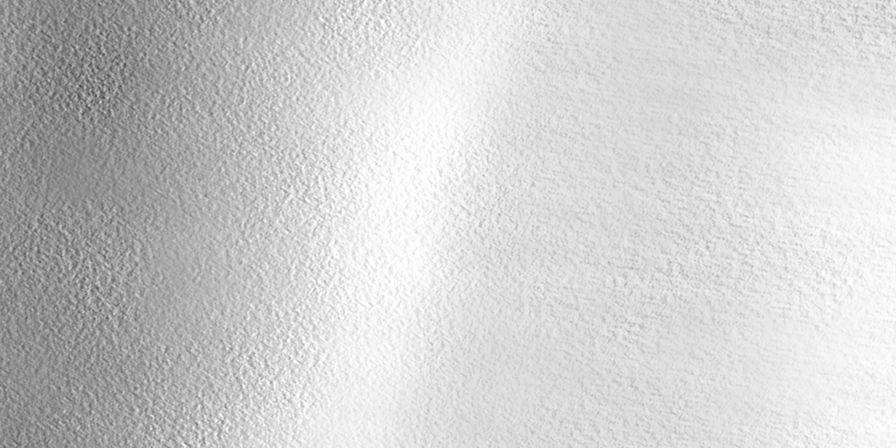
A Shadertoy shader for this texture:

```glsl
const float DARK_TONE = 0.55;
const float MID_TONE = 0.85;
const float HIGHLIGHT_GAIN = 0.115;
const float CORNER_GAIN = 0.11;
const float GRAIN_SIZE = 0.0068;       // in canvas heights
const float FINE_GRAIN_SIZE = 0.0042;
const float GRAIN_LEFT = 0.25;
const float GRAIN_RIGHT = 0.125;
const float SPECK_GAIN = 0.35;
const float STREAK_GAIN = 0.045;
const float CLOUD_GAIN = 0.06;
const vec2 LIGHT_OFFSET = vec2(0.85, 0.75);
const mat2 TILT = mat2(0.82, 0.57, -0.57, 0.82);

float hash(vec2 p) {
    vec3 q = fract(vec3(p.xyx) * 0.1031);
    q += dot(q, q.yzx + 33.33);
    return fract((q.x + q.y) * q.z);
}

float valueNoise(vec2 p) {
    vec2 cell = floor(p);
    vec2 f = fract(p);
    f = f * f * (3.0 - 2.0 * f);
    float low = mix(hash(cell), hash(cell + vec2(1, 0)), f.x);
    float high = mix(hash(cell + vec2(0, 1)), hash(cell + vec2(1, 1)), f.x);
    return mix(low, high, f.y);
}

// Layered noise centred on zero
float cloud(vec2 p) {
    float sum = 0.0;
    float gain = 0.5;
    for (int i = 0; i < 4; i++) {
        sum += gain * (valueNoise(p) - 0.5);
        p = mat2(1.6, 1.2, -1.2, 1.6) * p + 17.3;
        gain *= 0.5;
    }
    return sum;
}

// Slope of a bumpy surface, lit from one side
float relief(vec2 p) {
    return valueNoise(p) - valueNoise(p + LIGHT_OFFSET);
}

float gaussian(float x, float width) {
    return exp(-x * x / (width * width));
}

// Broad reflections of the foil
float reflection(vec2 uv, vec2 p) {
    float wobble = 0.07 * cloud(p * vec2(2.0, 3.0) + 5.0);
    float slant = uv.x - 0.05 * (uv.y - 0.5) + wobble;
    float tone = mix(DARK_TONE, MID_TONE, smoothstep(0.04, 0.41, slant));

    float ridge = uv.x - (0.385 + 0.145 * uv.y) + wobble;
    float width = ridge < 0.0 ? 0.105 : 0.065;
    float core = 0.75 + 0.4 * gaussian(uv.y - 0.6, 0.25);
    tone += HIGHLIGHT_GAIN * core * gaussian(ridge, width);

    float corner = smoothstep(0.74, 1.0, uv.x + 0.06 * cloud(p * 4.0));
    tone += CORNER_GAIN * corner * smoothstep(1.0, 0.6, uv.y);
    tone += 0.05 * gaussian(uv.x, 0.035) * smoothstep(0.6, 1.0, uv.y);
    tone -= 0.03 * gaussian(length((uv - vec2(0.11, 0.86)) * vec2(1.0, 0.6)), 0.13);
    return tone;
}

void mainImage(out vec4 fragColor, in vec2 fragCoord) {
    vec2 uv = fragCoord / iResolution.xy;
    vec2 p = fragCoord / iResolution.y;
    float rightSide = smoothstep(0.46, 0.7, uv.x);
    float tone = reflection(uv, p);

    // Soft clouds and nearly level brushed streaks
    vec2 brushed = vec2(p.x, p.y + 0.12 * p.x);
    tone += CLOUD_GAIN * cloud(p * vec2(4.0, 5.0)) * (1.0 - 0.5 * rightSide);
    tone += STREAK_GAIN * cloud(brushed * vec2(4.0, 28.0)) * mix(0.4, 1.0, rightSide);

    // Hammered grain: tilted at the left, stretched sideways at the right
    vec2 tilted = TILT * p;
    float roundGrain = relief(tilted / (GRAIN_SIZE * vec2(1.15, 0.9)));
    float longGrain = relief(brushed / (GRAIN_SIZE * vec2(1.8, 0.9)) + 41.0);
    float fineGrain = relief(tilted / FINE_GRAIN_SIZE + 83.0);
    float grain = mix(roundGrain, longGrain, rightSide) * 0.6 + fineGrain * 0.6;

    // Deeper shadows than lights where the metal is bright
    float specks = SPECK_GAIN * smoothstep(0.3, 0.55, uv.x);
    grain -= specks * (abs(grain) - 0.2);

    // Patches of rougher metal; bright areas wash the grain out
    float patches = clamp(0.95 + 1.8 * cloud(p * 5.0 + 60.0), 0.5, 1.5);
    float washout = 1.0 - 0.5 * smoothstep(0.88, 1.0, tone);
    float strength = mix(GRAIN_LEFT, GRAIN_RIGHT, smoothstep(0.25, 0.62, uv.x));
    tone += grain * strength * patches * washout;

    fragColor = vec4(vec3(clamp(tone, 0.0, 1.0)), 1.0);
}
```
